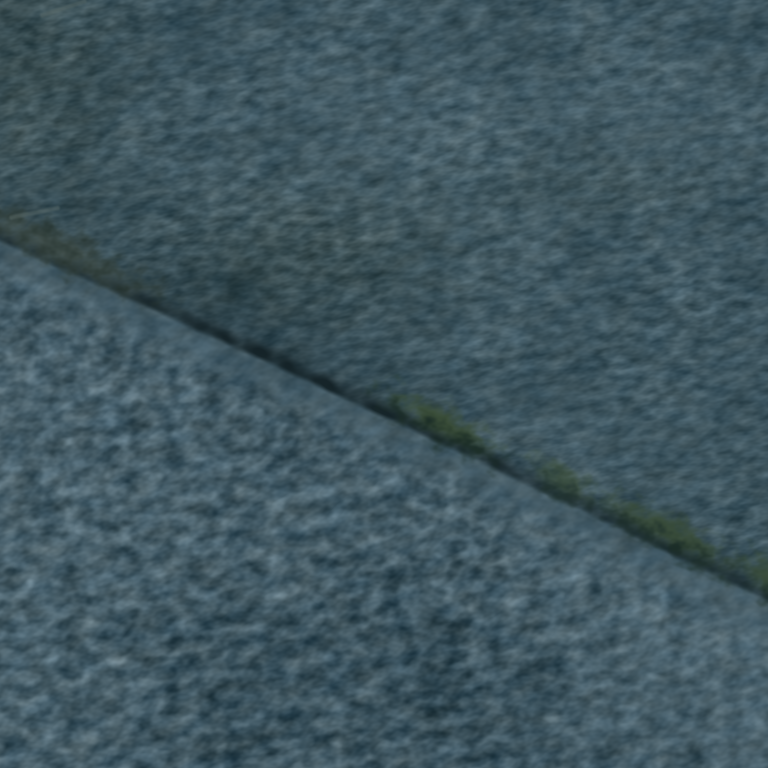
Reproduce this texture procedurally as a three.js fragment shader.

```glsl
// Two weathered concrete slabs in dusk light, split by a dark mossy seam.
varying vec2 vUv;

const vec3 UPPER_COLOR = vec3(0.234, 0.325, 0.363);
const vec3 LOWER_COLOR = vec3(0.250, 0.339, 0.380);
const vec3 LIGHT_TINT = vec3(0.98, 1.0, 1.02);
const vec3 OLIVE_TINT = vec3(-0.012, -0.024, -0.044);
const vec3 HUE_DRIFT = vec3(0.020, 0.002, -0.016);
const vec3 SEAM_COLOR = vec3(0.085, 0.145, 0.165);
const vec3 MOSS_DARK = vec3(0.105, 0.175, 0.145);
const vec3 MOSS_LIGHT = vec3(0.225, 0.300, 0.210);
const vec3 DRY_COLOR = vec3(0.225, 0.275, 0.250);
const vec3 STRAW_COLOR = vec3(0.40, 0.46, 0.45);
const vec2 UPPER_GRAIN = vec2(38.0, 80.0);
const vec2 LOWER_GRAIN = vec2(38.0, 56.0);
const float GRAIN_TILT = 0.15;
const float UPPER_CONTRAST = 0.160;
const float LOWER_CONTRAST = 0.235;
const float MOTTLE = 0.070;
const float STAIN = 0.055;

vec2 hashGradient(vec2 cell) {
  vec3 q = fract(cell.xyx * vec3(0.1031, 0.1030, 0.0973));
  q += dot(q, q.yzx + 33.33);
  float angle = 6.28318 * fract((q.x + q.y) * q.z);
  return vec2(cos(angle), sin(angle));
}

float gradientNoise(vec2 p) {
  vec2 i = floor(p), f = p - i;
  vec2 u = f * f * f * (f * (f * 6.0 - 15.0) + 10.0);
  float a = dot(hashGradient(i), f);
  float b = dot(hashGradient(i + vec2(1.0, 0.0)), f - vec2(1.0, 0.0));
  float c = dot(hashGradient(i + vec2(0.0, 1.0)), f - vec2(0.0, 1.0));
  float d = dot(hashGradient(i + 1.0), f - 1.0);
  return mix(mix(a, b, u.x), mix(c, d, u.x), u.y);
}

float fbm(vec2 p) {
  float sum = 0.0, amplitude = 0.68;
  for (int i = 0; i < 3; i++) {
    sum += amplitude * gradientNoise(p);
    p = mat2(0.96, 0.28, -0.28, 0.96) * p * 1.8 + 17.3;
    amplitude *= 0.55;
  }
  return sum;
}

// Soft round patch, 1 at its centre
float patchAt(vec2 p, vec2 center, vec2 radius) {
  vec2 q = (p - center) / radius;
  return exp(-dot(q, q));
}

// Ragged growth sitting on the seam; seamPos = (along, height above)
float tuft(vec2 seamPos, float center, float halfLength, float height, float rough) {
  vec2 q = (seamPos - vec2(center, 0.80 * height)) / vec2(halfLength, height);
  return 1.0 - smoothstep(0.10, 1.35, length(q) + rough);
}

float straw(vec2 p, vec2 a, vec2 b) {
  vec2 ab = b - a;
  float t = clamp(dot(p - a, ab) / dot(ab, ab), 0.0, 1.0);
  return 1.0 - smoothstep(0.0005, 0.005, length(p - a - ab * t));
}

void main() {
  vec2 p = vUv;
  float height = p.y - (0.687 - 0.444 * p.x - 0.025 * p.x * p.x);
  height += 0.003 * gradientNoise(vec2(p.x * 22.0, 3.0));
  vec2 seamPos = vec2(p.x, height);
  vec2 tilted = vec2(p.x, p.y - GRAIN_TILT * p.x);
  float stain = fbm(p * vec2(5.0, 8.0) + 4.0);
  float mottle = fbm(tilted * vec2(15.0, 25.0) + 50.0);
  vec3 hue = HUE_DRIFT * fbm(tilted * vec2(24.0, 38.0) + 71.0);

  // Upper slab: slanted flecks and broad stains
  float upperLight = UPPER_CONTRAST * (1.0 + 0.5 * stain) * fbm(tilted * UPPER_GRAIN);
  upperLight += MOTTLE * mottle + STAIN * stain;
  upperLight += 0.040 * patchAt(p, vec2(0.50, 0.82), vec2(0.24, 0.16));
  upperLight += 0.038 * patchAt(p, vec2(0.90, 0.84), vec2(0.16, 0.12));
  upperLight += 0.026 * patchAt(p, vec2(0.75, 0.42), vec2(0.22, 0.08));
  upperLight += 0.018 * patchAt(p, vec2(0.65, 0.64), vec2(0.14, 0.08));
  upperLight -= 0.022 * patchAt(p, vec2(0.32, 0.64), vec2(0.20, 0.08));
  upperLight -= 0.060 * patchAt(p, vec2(0.27, 0.81), vec2(0.013, 0.010));
  float olive = patchAt(p, vec2(0.40, 0.67), vec2(0.19, 0.09));
  olive += patchAt(p, vec2(0.03, 0.90), vec2(0.14, 0.18));
  olive += 0.5 * patchAt(p, vec2(0.78, 0.76), vec2(0.16, 0.05));
  vec3 upper = UPPER_COLOR + LIGHT_TINT * upperLight + OLIVE_TINT * olive + hue;

  // Lower slab: coarse pebbles with pale flecks, smoother near the seam
  float coarse = fbm(tilted * LOWER_GRAIN + 31.0);
  coarse += 0.7 * max(gradientNoise(tilted * vec2(40.0, 56.0) + 90.0) - 0.12, 0.0);
  float worn = smoothstep(0.0, 0.075, -height) * mix(1.0, 0.70, smoothstep(0.6, 1.0, p.x));
  float lowerLight = LOWER_CONTRAST * coarse * mix(0.35, 1.0, worn);
  lowerLight += 1.2 * MOTTLE * mottle + STAIN * stain;
  lowerLight += 0.046 * patchAt(p, vec2(0.92, 0.15), vec2(0.24, 0.15));
  lowerLight += 0.030 * patchAt(p, vec2(0.05, 0.38), vec2(0.25, 0.30));
  lowerLight += 0.020 * patchAt(p, vec2(0.64, 0.34), vec2(0.14, 0.07));
  lowerLight -= 0.042 * patchAt(p, vec2(0.64, 0.12), vec2(0.18, 0.10));
  lowerLight -= 0.022 * patchAt(p, vec2(0.30, 0.08), vec2(0.20, 0.12));
  vec3 lower = LOWER_COLOR + LIGHT_TINT * lowerLight + 1.3 * hue;
  vec3 color = mix(lower, upper, smoothstep(-0.004, 0.005, height));

  // Shaded seam, soft above and deepest left of centre
  float depth = 0.55 + 0.35 * patchAt(p, vec2(0.42, 0.50), vec2(0.18, 0.30));
  depth *= 0.95 + 0.9 * gradientNoise(p * vec2(46.0, 34.0));
  float width = 0.006 + 0.008 * gradientNoise(vec2(p.x * 26.0, 8.0));
  float gap = smoothstep(-0.006, 0.004, height) * (1.0 - smoothstep(width, width + 0.021, height));
  color = mix(color, SEAM_COLOR, clamp(gap * depth, 0.0, 0.95));
  color *= 1.0 - 0.12 * smoothstep(-0.004, 0.008, height) * exp(-max(height, 0.0) * 24.0);

  // Moss tufts and dry growth
  float leaf = fbm(p * vec2(40.0, 52.0) + 9.0);
  float moss = tuft(seamPos, 0.575, 0.075, 0.029, leaf);
  moss = max(moss, 0.75 * tuft(seamPos, 0.735, 0.050, 0.027, leaf));
  moss = max(moss, 0.90 * tuft(seamPos, 0.870, 0.100, 0.029, leaf));
  moss = max(moss, 0.85 * tuft(seamPos, 1.000, 0.036, 0.032, leaf));
  float lit = smoothstep(0.002, 0.032, height + 0.034 * leaf);
  color = mix(color, mix(MOSS_DARK, MOSS_LIGHT, lit), 0.95 * moss);
  float dry = tuft(seamPos, 0.075, 0.135, 0.030, leaf);
  color = mix(color, DRY_COLOR + 0.16 * leaf, 0.80 * dry);

  // Pale straws
  float straws = straw(p, vec2(0.015, 0.717), vec2(0.075, 0.729));
  straws = max(straws, straw(p, vec2(0.055, 0.980), vec2(0.110, 0.998)));
  color = mix(color, STRAW_COLOR, 0.40 * straws);

  gl_FragColor = vec4(clamp(color, 0.0, 1.0), 1.0);
}
```
